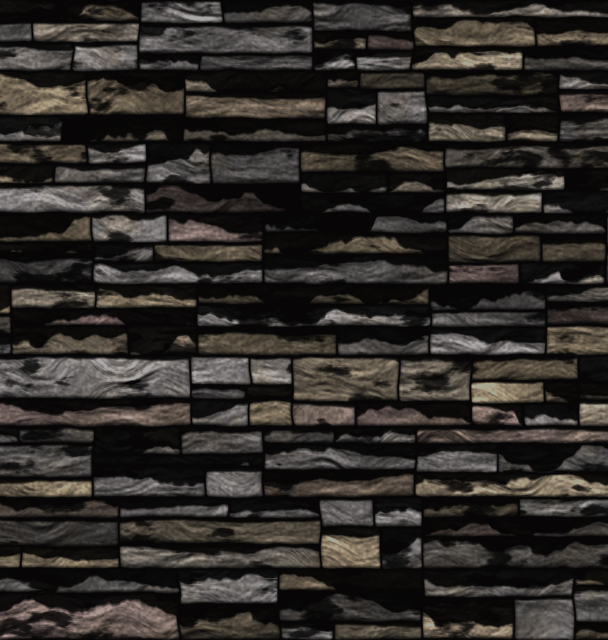
Reproduce this texture procedurally as a WebGL 2 fragment shader.

```glsl
#version 300 es
precision highp float;

uniform vec2 u_resolution;
out vec4 fragColor;

const float BANDS = 9.0;           // courses of blocks down the wall
const float BLOCKS = 5.0;          // blocks along each course
const float CUT_JITTER = 0.7;      // unevenness of the cuts
const float JOINT = 0.0016;        // half width of the joints
const float CORNER = 0.004;        // stone corner radius
const float WARP = 0.006;          // waviness of the joints
const float SHADOW_DEPTH = 0.046;  // longest shadow under an overhang
const float RELIEF = 2.3;          // strength of the surface lighting
const vec2 STRATA = vec2(17.0, 52.0);
const vec2 LIGHT_STEP = vec2(-0.0015, 0.0042);
const vec3 GAP = vec3(0.026, 0.021, 0.023);
const vec3 GREY = vec3(0.47, 0.455, 0.45);
const vec3 TAN = vec3(0.51, 0.455, 0.375);
const vec3 MAUVE = vec3(0.45, 0.385, 0.37);

float hash(vec2 p) {
    vec3 q = fract(vec3(p.xyx) * vec3(0.1031, 0.1030, 0.0973));
    q += dot(q, q.yzx + 33.33);
    return fract((q.x + q.y) * q.z);
}

float noise(vec2 p) {
    vec2 i = floor(p), f = fract(p);
    f = f * f * (3.0 - 2.0 * f);
    return mix(mix(hash(i), hash(i + vec2(1, 0)), f.x),
               mix(hash(i + vec2(0, 1)), hash(i + vec2(1, 1)), f.x), f.y);
}

float fbm(vec2 p) {
    float sum = 0.0, weight = 0.5;
    for (int i = 0; i < 5; i++) {
        sum += weight * noise(p);
        p = mat2(1.9, 0.35, -0.35, 1.9) * p + 7.3;
        weight *= 0.52;
    }
    return sum;
}

// Position of cut i when a unit length is split into n uneven parts
float cutEdge(float i, float n, float seed) {
    float inner = step(0.5, i) * step(i, n - 0.5);
    return (i + inner * CUT_JITTER * (hash(vec2(i + 3.0, seed)) - 0.5)) / n;
}

// Part holding t: index, start, end
vec3 cut(float t, float n, float seed) {
    float i = clamp(floor(t * n), 0.0, n - 1.0);
    if (t < cutEdge(i, n, seed)) i -= 1.0;
    else if (t >= cutEdge(i + 1.0, n, seed)) i += 1.0;
    return vec3(i, cutEdge(i, n, seed), cutEdge(i + 1.0, n, seed));
}

// Layered, cracked rock surface
float rockHeight(vec2 p, float seed) {
    vec2 q = p * STRATA + seed * vec2(1.7, 2.3);
    q.y += 2.5 * noise(p * 16.0 + seed);
    float ridge = 1.0 - abs(2.0 * noise(q * vec2(0.8, 0.6) + 19.0) - 1.0);
    return fbm(q) + 0.3 * ridge;
}

void main() {
    vec2 p = gl_FragCoord.xy / u_resolution.y;
    float pixel = 1.0 / u_resolution.y;
    float width = u_resolution.x / u_resolution.y;

    // Wavy joints
    vec2 w = p + WARP * (vec2(noise(p * 28.0), fbm(p * vec2(22.0, 30.0) + 40.0)) - 0.5);

    // Course, block, layer, then stone
    float band = floor(w.y * BANDS);
    float bandSeed = band * 13.0 + 29.0;
    float start = -0.22 * hash(vec2(band, 5.0));
    float span = width + 0.24 - start;
    vec3 block = cut((w.x - start) / span, BLOCKS, bandSeed);
    float blockSeed = bandSeed * 3.0 + block.x * 7.0;
    float layers = 2.0 + step(0.28, hash(vec2(blockSeed, 11.0)));
    vec3 layer = cut(fract(w.y * BANDS), layers, blockSeed);
    float layerSeed = blockSeed + layer.x * 41.0;
    float pieces = 1.0 + step(0.57, hash(vec2(layerSeed, 17.0)));
    float along = ((w.x - start) / span - block.y) / (block.z - block.y);
    vec3 piece = cut(along, pieces, layerSeed);
    float seed = layerSeed + piece.x * 73.0;

    // Rounded stone outline
    vec2 low = vec2(start + span * mix(block.y, block.z, piece.y), (band + layer.y) / BANDS);
    vec2 high = vec2(start + span * mix(block.y, block.z, piece.z), (band + layer.z) / BANDS);
    vec2 d = abs(w - 0.5 * (low + high)) - 0.5 * (high - low) + JOINT + CORNER;
    float edge = length(max(d, 0.0)) + min(max(d.x, d.y), 0.0) - CORNER;

    // Relief lit from above
    float height = rockHeight(p, seed);
    float slope = height - rockHeight(p + LIGHT_STEP, seed);
    float grain = noise(p * 230.0 + seed);
    float tone = mix(0.5, 1.25, hash(vec2(seed, 23.0)));
    float light = tone * (0.86 + RELIEF * slope) * (0.85 + 0.3 * grain);
    light *= 0.75 + 0.5 * fbm(p * vec2(9.0, 14.0) + seed);
    light *= mix(0.45, 1.0, smoothstep(0.0, 0.009, w.y - low.y));
    light *= mix(0.7, 1.0, smoothstep(0.0, 0.005, -edge));

    // Ragged shadow cast by the stone above
    float recess = pow(hash(vec2(seed, 31.0)), 1.4);
    float lip = fbm(vec2(p.x * 13.0, seed));
    float depth = 0.003 + SHADOW_DEPTH * recess * smoothstep(0.15, 0.8, lip);
    depth += 0.016 * (height - 0.62) * smoothstep(0.0, 0.3, recess);
    float below = high.y - w.y;
    float lit = smoothstep(-0.0012 - pixel, 0.0012 + pixel, below - depth);
    float hollow = smoothstep(0.27, 0.4, fbm(p * vec2(16.0, 34.0) + seed * 3.1));
    light *= mix(0.11, 1.0, lit) * mix(0.2, 1.0, hollow);

    // Stone colour with mineral stains
    float kind = hash(vec2(seed, 47.0));
    vec3 tint = mix(GREY, TAN, smoothstep(0.42, 0.72, kind));
    tint = mix(tint, MAUVE, smoothstep(0.84, 0.92, kind));
    tint = mix(tint, TAN, 0.4 * smoothstep(0.5, 0.75, fbm(p * 12.0 + 60.0)));

    vec3 stone = max(tint * light, GAP);
    float cover = 1.0 - smoothstep(-pixel, pixel, edge);
    fragColor = vec4(mix(GAP, min(stone, 0.66), cover), 1.0);
}
```
